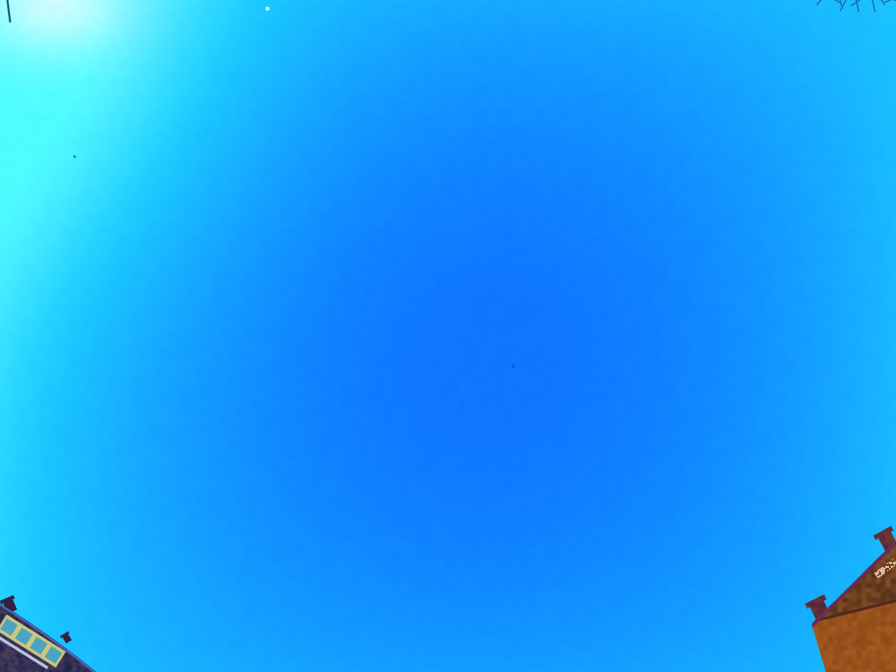
A WebGL 2 fragment shader for this texture:

```glsl
#version 300 es
precision highp float;
uniform vec2 u_resolution;
out vec4 fragColor;

float hash(vec2 p) {
    vec3 q = fract(p.xyx * vec3(0.1031, 0.103, 0.0973));
    q += dot(q, q.yzx + 33.33);
    return fract((q.x + q.y) * q.z);
}

float noise(vec2 p) {
    vec2 i = floor(p), f = fract(p);
    f = f * f * (3.0 - 2.0 * f);
    return mix(mix(hash(i), hash(i + vec2(1, 0)), f.x),
               mix(hash(i + vec2(0, 1)), hash(i + vec2(1, 1)), f.x), f.y);
}

mat2 turn(float a) { return mat2(cos(a), -sin(a), sin(a), cos(a)); }

float fill(float d, float aa) { return smoothstep(aa, -aa, d); }

// Negative on the right-hand side of the line from a to b
float edge(vec2 p, vec2 a, vec2 b) {
    vec2 d = normalize(b - a);
    return dot(p - a, vec2(-d.y, d.x));
}

float box(vec2 p, vec2 halfSize) {
    vec2 d = abs(p) - halfSize;
    return length(max(d, 0.0)) + min(max(d.x, d.y), 0.0);
}

float segment(vec2 p, vec2 a, vec2 b) {
    vec2 d = b - a;
    return length(p - a - d * clamp(dot(p - a, d) / dot(d, d), 0.0, 1.0));
}

float chimney(vec2 p, float size, float angle) {
    p = turn(angle) * p;
    float stack = box(p, vec2(0.7, 1.0) * size);
    float cap = box(p - vec2(0.0, 0.75 * size), vec2(1.0, 0.25) * size);
    return min(stack, cap);
}

vec3 sky(vec2 p) {
    vec2 q = p - vec2(0.72, 0.47);
    q *= q;
    vec2 sun = p - vec2(0.02, 0.95);
    float level = 0.46 + 0.7 * (q.x + q.y) - 1.4 * q.x * q.y;
    level += 0.27 * exp(-7.0 * dot(sun, sun));
    float red = 0.06 + 0.04 * smoothstep(0.5, 0.78, level)
              + 0.2 * smoothstep(0.76, 0.97, level);
    vec2 flare = (p - vec2(0.08, 1.0)) / vec2(0.12, 0.085);
    red += 0.5 * exp(-dot(flare, flare));
    return vec3(red, min(level, 0.99), 1.0);
}

// Terraced house with a strip of windows, lower left
vec3 leftHouse(vec3 col, vec2 p, float aa) {
    vec3 slate = vec3(0.13, 0.13, 0.3), cream = vec3(0.8, 0.78, 0.5);
    vec3 glass = vec3(0.3, 0.64, 0.76), trim = vec3(0.72, 0.78, 0.9);
    float stacks = min(chimney(p - vec2(0.014, 0.1), 0.011, 0.4),
                       chimney(p - vec2(0.099, 0.051), 0.007, 0.55));
    col = mix(col, vec3(0.2, 0.13, 0.27), fill(stacks, aa));
    vec2 q = turn(-0.56) * (p - vec2(0.0, 0.1));
    float ridge = q.y + 0.35 * q.x * q.x - 0.002;
    col = mix(col, mix(slate, vec3(0.3, 0.25, 0.36), noise(q * 180.0)), fill(ridge, aa));
    col = mix(col, vec3(0.3, 0.4, 0.72), fill(abs(ridge + 0.002) - 0.0015, aa));
    vec2 w = q - vec2(0.068, -0.021);
    col = mix(col, cream, fill(box(w, vec2(0.052, 0.014)), aa));
    vec2 pane = vec2((fract(w.x / 0.026) - 0.5) * 0.026, w.y);
    float panes = max(box(pane, vec2(0.0095, 0.0095)), abs(w.x) - 0.05);
    col = mix(col, glass, fill(panes, aa));
    return mix(col, trim, fill(box(q - vec2(0.04, -0.042), vec2(0.07, 0.0022)), aa));
}

// Brick gable with a tiled roof, lower right
vec3 rightHouse(vec3 col, vec2 p, float aa) {
    vec2 eave = vec2(1.2066, 0.0747);
    vec3 brick = vec3(0.6, 0.32, 0.11), tile = vec3(0.43, 0.25, 0.12);
    float stacks = min(chimney(p - vec2(1.219, 0.094), 0.016, 0.45),
                       chimney(p - vec2(1.32, 0.197), 0.015, 0.5));
    col = mix(col, mix(vec3(0.3, 0.13, 0.24), brick, 0.5 * noise(p * 150.0)), fill(stacks, aa));
    float slope = edge(p, vec2(1.215, 0.079), vec2(1.335, 0.198));
    float wall = edge(p, vec2(1.229, 0.0), eave);
    float side = -edge(p, eave, vec2(1.229, 0.0));
    float body = max(slope, max(side, -wall) * sign(p.x - 1.0));
    body = max(slope, -dot(p - eave, normalize(vec2(0.0747, 0.0224))));
    float grain = noise(p * 140.0);
    float gutter = edge(p, eave, vec2(1.3333, 0.106));
    vec3 surface = mix(tile * (0.75 + 0.5 * grain), brick * (0.9 + 0.2 * grain), fill(gutter, aa));
    surface = mix(surface, vec3(0.3, 0.16, 0.1), fill(abs(gutter) - 0.002, aa));
    float gleam = box(turn(0.65) * (p - vec2(1.318, 0.154)), vec2(0.018, 0.005));
    surface = mix(surface, vec3(0.85, 0.72, 0.65), fill(gleam, aa) * step(0.45, noise(p * 320.0)));
    surface = mix(surface, vec3(0.4, 0.16, 0.38), fill(abs(slope + 0.003) - 0.002, aa));
    return mix(col, surface, fill(body, aa));
}

// Bare branches fanning in from the upper right
float twigs(vec2 p, float aa) {
    float cover = 0.0;
    for (int i = 0; i < 10; i++) {
        float k = float(i);
        vec2 root = vec2(1.225 + 0.012 * k, 1.004);
        vec2 tip = root + vec2(0.05 * hash(vec2(k, 3.0)) - 0.025, -0.008 - 0.016 * hash(vec2(k, 8.0)));
        cover = max(cover, fill(segment(p, root, tip) - 0.0009, aa));
    }
    return cover;
}

void main() {
    float aa = 0.8 / u_resolution.y;
    vec2 p = gl_FragCoord.xy / u_resolution.y;
    vec3 col = sky(p) + 0.012 * (noise(p * 90.0) - 0.5);
    // Distant specks, pole and branches
    float birds = min(length(p - vec2(0.111, 0.767)), length(p - vec2(0.764, 0.455))) - 0.002;
    col = mix(col, vec3(0.06, 0.3, 0.65), 0.7 * fill(birds, aa));
    col = mix(col, vec3(0.75, 1.0, 1.0), fill(length(p - vec2(0.398, 0.987)) - 0.003, aa));
    float pole = segment(p, vec2(0.011, 1.0), vec2(0.015, 0.968)) - 0.0015;
    col = mix(col, vec3(0.1, 0.35, 0.45), fill(pole, aa));
    col = mix(col, vec3(0.1, 0.25, 0.5), 0.7 * twigs(p, aa));
    col = leftHouse(col, p, aa);
    col = rightHouse(col, p, aa);
    fragColor = vec4(clamp(col, 0.0, 1.0), 1.0);
}
```
